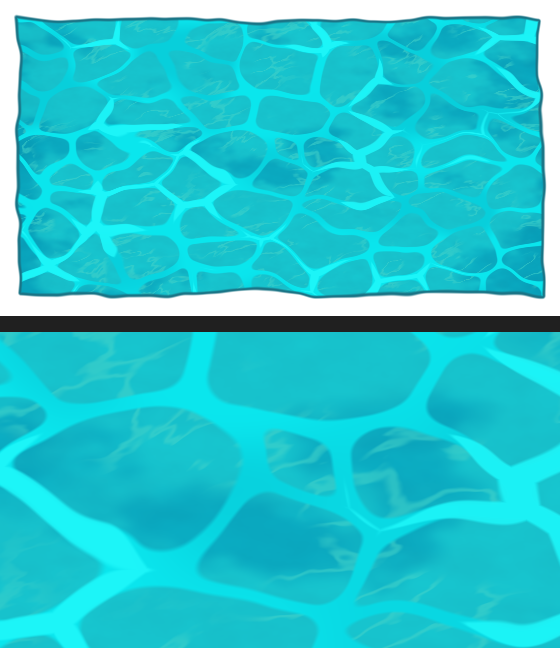
Top, the full canvas; bottom, a detail of the centre.
This texture is drawn by a Shadertoy shader. Its source:

```glsl
float hash(vec2 p) {
    return fract(sin(dot(p, vec2(127.1, 311.7))) * 43758.5453);
}

vec2 hash2(vec2 p) {
    return vec2(hash(p), hash(p + 57.3));
}

float noise(vec2 p) {
    vec2 i = floor(p), f = fract(p);
    f = f * f * (3.0 - 2.0 * f);
    return mix(mix(hash(i), hash(i + vec2(1, 0)), f.x),
               mix(hash(i + vec2(0, 1)), hash(i + vec2(1, 1)), f.x), f.y);
}

float fbm(vec2 p) {
    float sum = 0.0, amp = 0.53;
    for (int i = 0; i < 4; i++) {
        sum += amp * noise(p);
        p = mat2(1.6, 1.2, -1.2, 1.6) * p + 7.1;
        amp *= 0.5;
    }
    return sum;
}

float smin(float a, float b, float k) {
    float h = max(k - abs(a - b), 0.0) / k;
    return min(a, b) - h * h * k * 0.25;
}

// Distance to the cell border: x with rounded corners, y exact
vec2 cellBorder(vec2 p) {
    vec2 base = floor(p), home = base, toHome = vec2(0);
    float nearest = 1e3;
    for (int y = -1; y <= 1; y++)
    for (int x = -1; x <= 1; x++) {
        vec2 cell = base + vec2(x, y);
        vec2 r = cell + 0.05 + 0.9 * hash2(cell) - p;
        if (dot(r, r) < nearest) {
            nearest = dot(r, r);
            toHome = r;
            home = cell;
        }
    }
    vec2 border = vec2(1.0);
    for (int y = -2; y <= 2; y++)
    for (int x = -2; x <= 2; x++) {
        if (x == 0 && y == 0) continue;
        vec2 cell = home + vec2(x, y);
        vec2 r = cell + 0.05 + 0.9 * hash2(cell) - p;
        float d = dot(0.5 * (toHome + r), normalize(r - toHome));
        border = vec2(smin(border.x, d, 0.16), min(border.y, d));
    }
    return border;
}

// Thin wavering light threads, slanted up to the right
float glints(vec2 p) {
    p += 0.03 * vec2(noise(p * 11.0), noise(p * 11.0 + 40.0));
    vec2 q = vec2(p.x + 0.5 * p.y, p.y - 0.4 * p.x) * vec2(9.0, 27.0);
    float ridge = 1.0 - abs(2.0 * fbm(q) - 1.0);
    return smoothstep(0.87, 0.99, ridge) * smoothstep(0.4, 0.65, noise(p * 13.0 + 9.0));
}

// Signed distance to the pool with its wavering hand-drawn edge
float poolShape(vec2 p, float aspect) {
    vec2 wobble = vec2(noise(p * 5.0 + 3.0), noise(p * 5.0 + 31.0)) - 0.5;
    wobble += 0.35 * (vec2(noise(p * 17.0), noise(p * 17.0 + 70.0)) - 0.5);
    vec2 q = abs(p - vec2(0.5 * aspect, 0.505) + 0.032 * wobble);
    q -= vec2(0.471 * aspect, 0.439) - 0.008;
    return length(max(q, 0.0)) + min(max(q.x, q.y), 0.0) - 0.008;
}

void mainImage(out vec4 fragColor, in vec2 fragCoord) {
    vec2 p = fragCoord / iResolution.y;
    float aspect = iResolution.x / iResolution.y;
    float aa = 1.2 / iResolution.y;

    // Mottled water, deeper toward the sides
    float side = abs(p.x / aspect - 0.5) * 2.0;
    float tone = fbm(p * vec2(5.0, 9.0) + 4.0) + 0.12 - 0.22 * side * side;
    vec3 water = mix(vec3(0.04, 0.66, 0.75), vec3(0.09, 0.76, 0.80),
                     smoothstep(0.36, 0.58, tone));
    water -= vec3(0.02, 0.07, 0.05) * smoothstep(0.75, 1.0, side) * noise(p * 12.0);
    water += vec3(0.0, 0.05, 0.04) * (fbm(p * vec2(22.0, 40.0)) - 0.5);
    water = mix(water, vec3(0.27, 0.83, 0.79), 0.55 * glints(p));

    // Web of caustic light around flattened cells
    vec2 warp = vec2(noise(p * 6.0), noise(p * 6.0 + 20.0)) - 0.5;
    warp += 0.3 * (vec2(noise(p * 15.0 + 5.0), noise(p * 15.0 + 50.0)) - 0.5);
    vec2 border = cellBorder(p * vec2(5.2, 8.4) + 0.55 * warp + 11.0);
    float width = 0.035 + 0.055 * noise(p * 7.0 + 60.0);
    float web = 1.0 - smoothstep(width - 0.018, width + 0.018, border.x);
    vec3 webColor = mix(vec3(0.03, 0.81, 0.86), vec3(0.04, 0.90, 0.93),
                        smoothstep(0.25, 0.6, noise(p * 6.0 + 15.0)));
    vec3 color = mix(water, webColor, web);

    // Tapered bright streaks along some strands
    float streak = 0.085 * smoothstep(0.52, 0.85, noise(p * vec2(6.0, 8.0) + 33.0));
    float shine = smoothstep(0.0, 0.02, streak) *
                  (1.0 - smoothstep(streak - 0.015, streak + 0.015, border.y));
    color = mix(color, vec3(0.12, 0.97, 0.98), 0.85 * shine);

    // Dark outline on white
    float d = poolShape(p, aspect);
    color = mix(color, vec3(0.10, 0.45, 0.52), smoothstep(-aa, aa, d + 0.0085));
    color = mix(color, vec3(1.0), smoothstep(-aa, aa, d));
    fragColor = vec4(color, 1.0);
}
```
